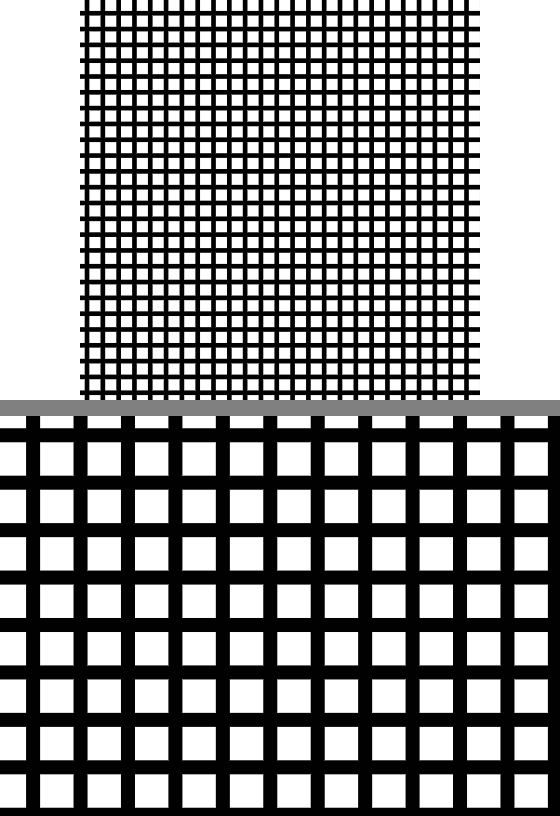
Top: the whole. Bottom: its middle third, enlarged.
A WebGL 2 fragment shader for this pattern:

```glsl
#version 300 es
precision highp float;

uniform vec2 u_resolution;
out vec4 fragColor;

// Distance to the nearest line of each direction in a square lattice
vec2 latticeDistance(vec2 p, float period) {
  return abs(fract(p / period + 0.5) - 0.5) * period;
}

// Antialiased coverage: one inside (negative distance), zero outside
float coverage(float signedDistance, float pixel) {
  return clamp(0.5 - signedDistance / pixel, 0.0, 1.0);
}

void main() {
  // Centred coordinates, with the canvas height as the unit
  float pixel = 1.0 / u_resolution.y;
  vec2 p = (gl_FragCoord.xy - 0.5 * u_resolution) * pixel;

  // Bars in both directions, slightly offset from the centre
  vec2 bars = latticeDistance(p - vec2(-0.0081, -0.0075), 0.03953) - 0.00585;
  float grid = max(coverage(bars.x, pixel), coverage(bars.y, pixel));

  // Square panel, leaving blank margins at the left and right
  float panel = coverage(abs(p.x) - 0.5, pixel);

  vec3 paper = vec3(1.0);
  vec3 ink = vec3(0.005);
  fragColor = vec4(mix(paper, ink, grid * panel), 1.0);
}
```
